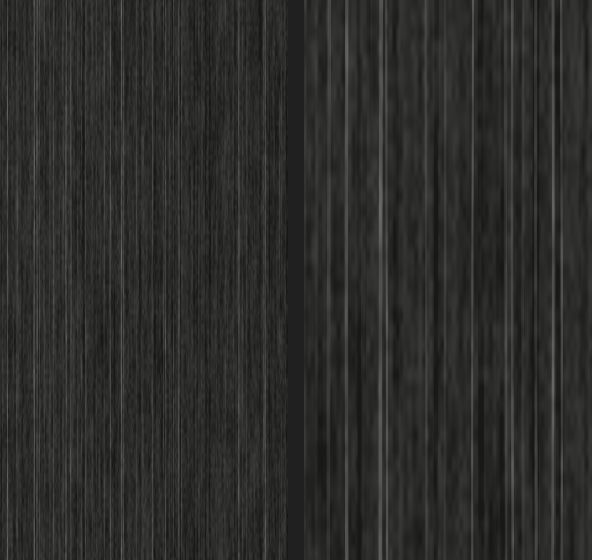
Left, the full canvas; right, a detail of the centre.
This texture is drawn by a WebGL 2 fragment shader. Its source:

```glsl
#version 300 es
precision highp float;
// Charcoal wood veneer with fine, straight vertical grain and pale hairlines.

uniform vec2 u_resolution;
out vec4 outColor;

float hash(vec2 p) {
    vec3 q = fract(vec3(p.xyx) * 0.1031);
    q += dot(q, q.yzx + 33.33);
    return fract((q.x + q.y) * q.z);
}

// Smooth value noise; stretched by its caller into long fibres.
float valueNoise(vec2 p) {
    vec2 cell = floor(p), f = fract(p);
    f = f * f * (3.0 - 2.0 * f);
    float low = mix(hash(cell), hash(cell + vec2(1, 0)), f.x);
    float high = mix(hash(cell + vec2(0, 1)), hash(cell + vec2(1, 1)), f.x);
    return mix(low, high, f.y);
}

// Cellular strands: one jittered vertical line per column, fading along its length.
float strands(vec2 p, float columns, float halfWidth, float contrast, float seed) {
    float pixel = 1.0 / u_resolution.x;
    float column = floor(p.x * columns);
    float sum = 0.0;
    for (float i = -1.0; i <= 1.0; i++) {
        float id = column + i + 7.0;
        float phase = 6.2832 * hash(vec2(id, seed + 1.0));
        float center = (column + i + hash(vec2(id, seed))) / columns;
        center += 0.0005 * sin(p.y * 5.0 + phase);
        float strength = pow(hash(vec2(id, seed + 2.0)), contrast);
        float fade = 0.78 + 0.22 * sin(p.y * 7.0 + phase) * sin(p.y * 17.0 + 2.0 * phase);
        float width = halfWidth * (0.6 + 0.8 * hash(vec2(id, seed + 3.0)));
        float coverage = clamp((width - abs(p.x - center)) / pixel + 0.5, 0.0, 1.0);
        sum = max(sum, coverage * strength * fade);
    }
    return sum;
}

void main() {
    vec2 p = gl_FragCoord.xy / u_resolution.x;

    // Broad tonal bands, long fibres and short pores
    float tone = 0.167;
    tone += 0.035 * (valueNoise(p * vec2(42.0, 1.5)) - 0.5);
    tone += 0.075 * (valueNoise(p * vec2(171.0, 9.0) + 31.0) - 0.5);
    tone += 0.065 * (valueNoise(p * vec2(233.0, 58.0) + 77.0) - 0.5);

    // Dark grooves and pale hairlines
    tone -= 0.075 * strands(p, 62.0, 0.0030, 1.5, 11.0);
    float hairline = strands(p, 84.0, 0.0017, 2.8, 47.0);
    tone += 0.23 * hairline * (0.8 + 0.4 * valueNoise(p * vec2(90.0, 30.0)));

    tone = max(tone, 0.095);
    outColor = vec4(tone * vec3(1.0, 1.0, 0.975), 1.0);
}
```
